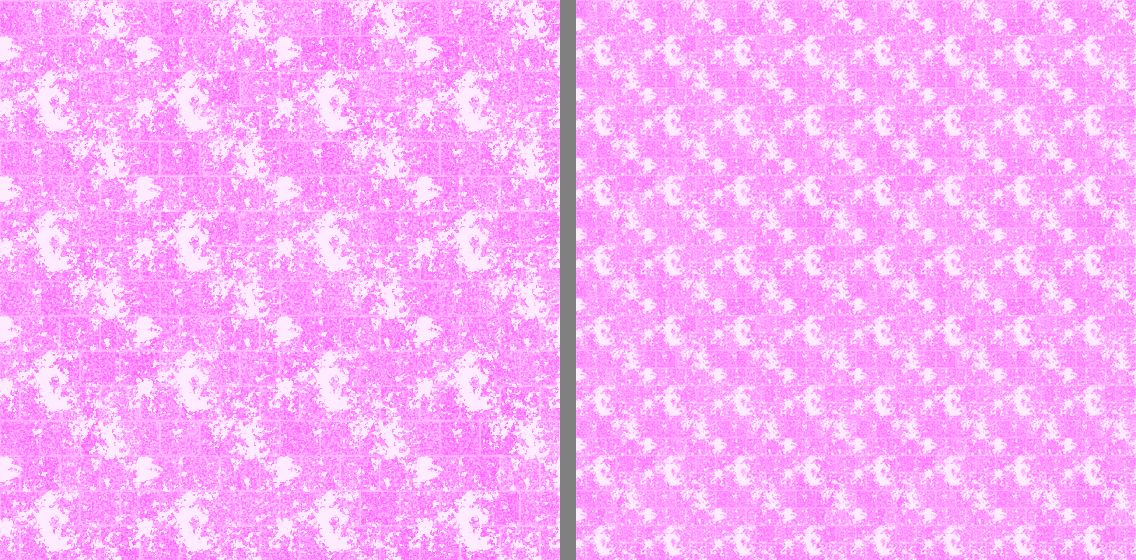
Left: one tile. Right: repeated 2 by 2.
Write a WebGL 2 fragment shader that draws this texture.

```glsl
#version 300 es
precision highp float;
// Pink running-bond brick wall with pale flaking wear that repeats four by four.

uniform vec2 u_resolution;
out vec4 outColor;

vec3 hash3(vec2 p) {
    vec3 h = fract(p.xyx * vec3(0.1031, 0.1030, 0.0973));
    h += dot(h, h.yxz + 33.33);
    return fract((h.xxy + h.yzz) * h.zyx);
}

// Smooth cellular noise: random tones blended by distance, wrapping at period.
float cellNoise(vec2 p, float period) {
    vec2 cell = floor(p), local = p - cell;
    float total = 0.0, weights = 0.0;
    for (int y = -1; y <= 1; y++) {
        for (int x = -1; x <= 1; x++) {
            vec2 side = vec2(x, y);
            vec3 h = hash3(mod(cell + side, period) + period);
            vec2 d = side + h.xy - local;
            float w = exp(-9.0 * dot(d, d));
            total += w * h.z;
            weights += w;
        }
    }
    return total / weights;
}

float roundedBox(vec2 p, vec2 halfSize, float radius) {
    vec2 q = abs(p) - halfSize + radius;
    return length(max(q, 0.0)) + min(max(q.x, q.y), 0.0) - radius;
}

// Broad patches of wear within one tile: centre, radius, strength.
float wearPatches(vec2 p) {
    vec4 patches[11] = vec4[11](
        vec4(0.77, 0.93, 0.085, 0.34), vec4(0.83, 0.80, 0.075, 0.27),
        vec4(0.99, 0.67, 0.070, 0.24), vec4(0.08, 0.58, 0.085, 0.30),
        vec4(0.33, 0.34, 0.095, 0.38), vec4(0.47, 0.46, 0.080, 0.20),
        vec4(0.41, 0.14, 0.090, 0.29), vec4(0.82, 0.17, 0.100, 0.17),
        vec4(0.56, 0.89, 0.080, 0.13), vec4(0.06, 0.23, 0.120, 0.14),
        vec4(0.48, 0.67, 0.170, -0.14));
    float sum = 0.0;
    for (int i = 0; i < 11; i++) {
        vec2 d = fract(p - patches[i].xy + 0.5) - 0.5;
        d.y *= 0.8;
        sum += patches[i].w * exp(-dot(d, d) / (patches[i].z * patches[i].z));
    }
    return sum;
}

void main() {
    vec2 uv = gl_FragCoord.xy / u_resolution;

    // Fourteen bricks across, sixteen courses, every other one shifted by half.
    vec2 count = vec2(14.0, 16.0);
    vec2 grid = uv * count + vec2(0.0, 0.025);
    float course = floor(grid.y);
    grid.x += 0.5 * mod(course + 1.0, 2.0);
    vec2 id = mod(floor(grid), count);
    vec3 brickRandom = hash3(id + 17.0);

    // Brick tone, faint half-brick panels and fine grain.
    float panel = hash3(mod(floor(grid * vec2(2.0, 1.0)), vec2(28.0, 16.0)) + 71.0).x;
    float grain = cellNoise(uv * 400.0, 400.0);
    float tone = 0.585 + 0.07 * (brickRandom.x - 0.5) + 0.36 * (grain - 0.5);
    tone += 0.07 * (panel - 0.5) * smoothstep(0.0, 0.4, abs(sin(6.2832 * grid.x)));

    // Pale joints with uneven corners and strength.
    float edge = abs(roundedBox((fract(grid) - 0.5) / count, 0.5 / count,
                                mix(0.002, 0.013, brickRandom.y)));
    float joint = 1.0 - smoothstep(0.0008, 0.0032, edge);
    joint *= mix(0.35, 0.9, brickRandom.z) * mix(0.6, 1.1, cellNoise(uv * 60.0, 60.0));
    tone = mix(tone, 0.79, joint);

    // Ragged flakes: patches broken up by three scales of noise.
    vec2 tile = fract(uv * 4.0);
    float coarse = cellNoise(tile * 14.0, 14.0);
    float medium = cellNoise(tile * 36.0, 36.0);
    float fine = cellNoise(tile * 80.0, 80.0);
    float flakes = 0.36 * coarse + 0.36 * medium + 0.28 * fine;
    float wear = smoothstep(0.635, 0.715, flakes + wearPatches(tile));
    tone = mix(tone, 0.92, wear);

    outColor = vec4(1.0, clamp(tone, 0.0, 1.0), 1.0, 1.0);
}
```
